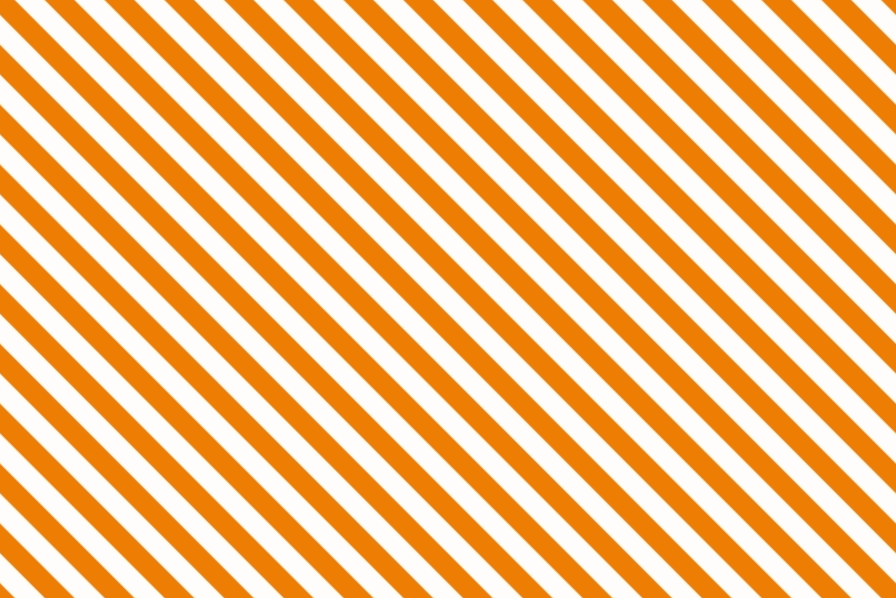
This pattern is drawn by a Shadertoy shader. Its source:

```glsl
// Diagonal orange stripes on white, falling to the right: fifteen repeats
// across and ten down. A folded phase gives the distance from each stripe
// centre, and short blends along it form the soft, slightly dull edges.

// Distance from the nearest stripe centre, in periods (0 to 0.5).
float stripeDistance(float phase) {
    return abs(fract(phase + 0.5) - 0.5);
}

// Colour across half a period, from stripe centre to gap centre.
vec3 stripeColor(float d, float soft) {
    vec3 orange = vec3(0.93, 0.49, 0.01);
    vec3 dullRim = vec3(0.86, 0.51, 0.15);
    vec3 apricot = vec3(0.93, 0.67, 0.40);
    vec3 peach = vec3(0.98, 0.84, 0.65);
    vec3 cream = vec3(1.00, 0.98, 0.88);
    vec3 white = vec3(1.00, 0.99, 0.99);

    vec3 color = mix(orange, dullRim, smoothstep(-soft, soft, d - 0.210));
    color = mix(color, apricot, smoothstep(-soft, soft, d - 0.235));
    color = mix(color, peach, smoothstep(-soft, soft, d - 0.250));
    color = mix(color, cream, smoothstep(-soft, soft, d - 0.265));
    return mix(color, white, smoothstep(-soft, soft, d - 0.300));
}

void mainImage(out vec4 fragColor, in vec2 fragCoord) {
    // Whole repeats on both axes centre a stripe on every corner.
    vec2 repeats = vec2(15.0, 10.0);
    float phase = dot(fragCoord / iResolution.xy, repeats);

    // Blend width follows the pixel size on small canvases.
    float pixel = length(repeats / iResolution.xy);
    float soft = max(0.006, 0.2 * pixel);

    fragColor = vec4(stripeColor(stripeDistance(phase), soft), 1.0);
}
```
